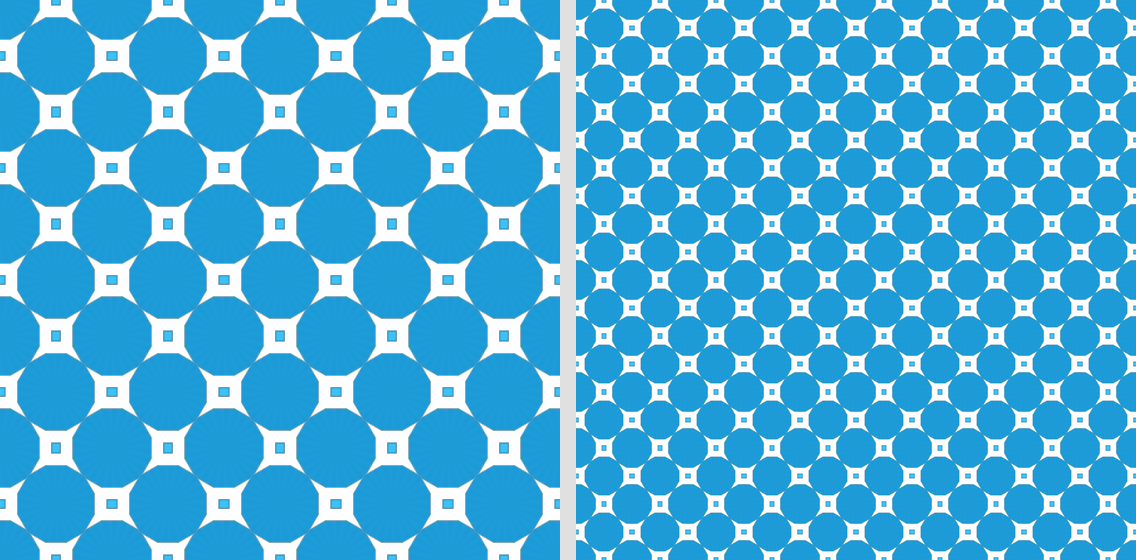
Left, the tile; right, the same tile 2 across and 2 down.
Give the GLSL for this pattern, as a WebGL 2 fragment shader.

```glsl
#version 300 es
precision highp float;
// Blue twelve-sided plates on a white ground, with small framed blocks in the gaps.

#define REPEATS 5.0            // cells across and down
#define PLATE_A 0.3445         // apothem of the plates at cell centres
#define PLATE_B 0.352          // apothem of the plates at cell corners
#define RIM_WIDTH 0.0075
#define RIM_OPACITY 0.62
#define BLOCK_HALF vec2(0.0485, 0.0415)
#define FRAME_WIDTH 0.0075
#define RAY_STRENGTH 0.006     // faint radial sheen on the plates

uniform vec2 u_resolution;
out vec4 fragColor;

const vec3 GROUND = vec3(0.995);
const vec3 PLATE = vec3(0.112, 0.608, 0.845);
const vec3 RIM = vec3(0.52, 0.57, 0.58);
const vec3 BLOCK = vec3(0.24, 0.76, 0.97);
const vec3 FRAME = vec3(0.08, 0.40, 0.56);

// Distance to a regular dodecagon with flat top and sides
float dodecagon(vec2 p, float apothem) {
  const vec2 slant = vec2(0.866025, 0.5);
  p = abs(p);
  float flatSides = max(p.x, p.y);
  float slantSides = max(dot(p, slant), dot(p, slant.yx));
  return max(flatSides, slantSides) - apothem;
}

float box(vec2 p, vec2 halfSize) {
  vec2 d = abs(p) - halfSize;
  return length(max(d, 0.0)) + min(max(d.x, d.y), 0.0);
}

// Smooth coverage of the region where d < 0
float coverage(float d, float pixel) {
  return clamp(0.5 - d / pixel, 0.0, 1.0);
}

vec3 drawPlate(vec3 color, vec2 p, float apothem, float pixel) {
  float d = dodecagon(p, apothem);
  float angle = atan(p.y, p.x + 1e-6);
  float rays = sin(24.0 * angle) * smoothstep(0.08, 0.3, length(p));
  color = mix(color, PLATE + RAY_STRENGTH * rays, coverage(d, pixel));
  float rim = coverage(abs(d) - 0.5 * RIM_WIDTH, pixel);
  return mix(color, RIM, RIM_OPACITY * rim);
}

vec3 drawBlock(vec3 color, vec2 p, vec2 halfSize, float pixel) {
  float d = box(p, halfSize);
  color = mix(color, FRAME, coverage(d, pixel));
  return mix(color, BLOCK, coverage(d + FRAME_WIDTH, pixel));
}

void main() {
  vec2 cell = REPEATS * gl_FragCoord.xy / u_resolution;
  float pixel = REPEATS / min(u_resolution.x, u_resolution.y);

  // Offsets from the nearest cell centre and cell corner
  vec2 centre = fract(cell) - 0.5;
  vec2 corner = fract(cell + 0.5) - 0.5;

  // Two staggered sets of plates
  vec3 color = drawPlate(GROUND, corner, PLATE_B, pixel);
  color = drawPlate(color, centre, PLATE_A, pixel);

  // Wide blocks on the vertical cell edges, tall ones on the horizontal
  color = drawBlock(color, vec2(corner.x, centre.y), BLOCK_HALF, pixel);
  color = drawBlock(color, vec2(centre.x, corner.y), BLOCK_HALF.yx, pixel);

  fragColor = vec4(color, 1.0);
}
```
